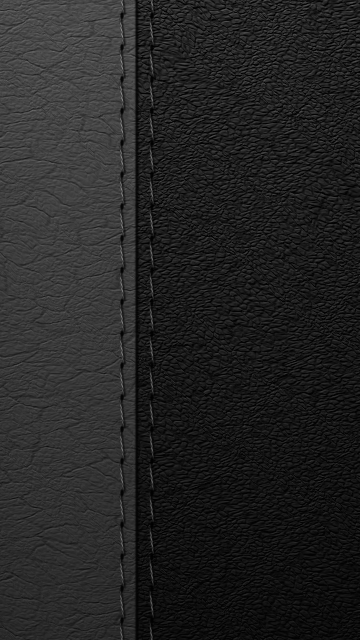
This texture is drawn by a Shadertoy shader. Its source:

```glsl
const float SEAM_X = 0.378;
const vec2 STITCH_X = vec2(0.338, 0.421);
const float STITCH_PERIOD = 0.0884;
const float STITCH_PHASE = 0.055;
const float STITCH_LEAN = 0.009;
const float THREAD_RADIUS = 0.0031;
const vec2 CREASE_SCALE = vec2(9.0, 25.0);
const vec2 WRINKLE_SCALE = vec2(20.0, 47.0);
const vec2 PEBBLE_SCALE = vec2(50.0, 86.0);
const vec2 GRAIN_SCALE = vec2(100.0, 140.0);
const float RELIEF_STEP = 0.0034;
const vec3 PALE_RELIEF = vec3(0.070, 0.034, 0.056);
const vec3 DARK_RELIEF = vec3(0.050, 0.066, 0.092);

vec2 hash2(vec2 p) {
    vec3 q = fract(vec3(p.xyx) * vec3(0.1031, 0.103, 0.0973));
    q += dot(q, q.yzx + 33.33);
    return fract((q.xx + q.yz) * q.zy);
}

// Distances to the two nearest cell centres
vec2 cellular(vec2 p) {
    vec2 cell = floor(p), local = fract(p);
    vec2 near = vec2(8.0);
    for (int y = -1; y <= 1; y++) {
        for (int x = -1; x <= 1; x++) {
            vec2 o = vec2(x, y);
            float d = length(o + hash2(cell + o) - local);
            near = vec2(min(near.x, d), min(near.y, max(near.x, d)));
        }
    }
    return near;
}

float cellGap(vec2 p) {
    vec2 near = cellular(p);
    return near.y - near.x;
}

// Layered sines bend the grain so that the creases wander
vec2 warp(vec2 p) {
    vec2 w = vec2(0.0);
    float amp = 0.015, freq = 11.0;
    for (int i = 0; i < 6; i++) {
        vec2 q = mat2(0.8, 0.6, -0.6, 0.8) * (p + w) + float(i);
        w += amp * sin(freq * q.yx * vec2(1.3, 0.9) + vec2(1.7, 4.1) * float(i));
        amp *= 0.54;
        freq *= 2.1;
    }
    return p + w * vec2(1.0, 0.8);
}

// Where furrows run deep; elsewhere they fade
float patches(vec2 p) {
    float s = sin(p.x * 23.0 + 2.0 * sin(p.y * 19.0)) + sin(p.y * 47.0 + 2.5 * sin(p.x * 17.0));
    return smoothstep(-1.6, 1.4, s);
}

// x: long creases and wrinkles, y: small pebbles, z: pore grain
vec3 leatherHeight(vec2 p) {
    vec2 q = warp(p);
    float deep = patches(q);
    float crease = 1.0 - smoothstep(0.0, 0.17, cellGap(q * CREASE_SCALE));
    float wrinkle = 1.0 - smoothstep(0.0, 0.3, cellGap(q * WRINKLE_SCALE + 3.0));
    float furrow = max(crease * mix(0.3, 1.0, deep), wrinkle * mix(0.6, 0.15, deep));
    float pebble = smoothstep(0.0, 0.5, cellGap(q * PEBBLE_SCALE + 7.0));
    float grain = 1.0 - cellular(q * GRAIN_SCALE + 19.0).x;
    return vec3(1.0 - furrow, pebble, grain);
}

float segmentDistance(vec2 p, vec2 a, vec2 b) {
    vec2 d = b - a;
    return length(p - a - d * clamp(dot(p - a, d) / dot(d, d), 0.0, 1.0));
}

// Adds one column of leaning thread with a dark hole at each end
float addStitches(float shade, vec2 p, float column, float brightness, float px) {
    float t = (p.y - STITCH_PHASE) / STITCH_PERIOD;
    float along = (fract(t + 0.5) - 0.5) * STITCH_PERIOD;
    vec2 q = vec2(p.x - column, (fract(t) - 0.5) * STITCH_PERIOD);
    float reach = 0.41 * STITCH_PERIOD;
    vec2 top = vec2(-0.5 * STITCH_LEAN, reach);
    vec2 bottom = vec2(0.5 * STITCH_LEAN, -reach);
    float d = segmentDistance(q, top, bottom);
    float shadow = segmentDistance(q - vec2(0.003, -0.002), top, bottom);
    shade *= mix(0.4, 1.0, smoothstep(0.0, 0.008, shadow));

    float hole = length(vec2(q.x - 0.001, along) * vec2(1.0, 0.5));
    shade *= mix(0.08, 1.0, smoothstep(0.0025, 0.0065, hole));

    float radius = THREAD_RADIUS * max(1.0 - 0.5 * pow(abs(q.y) / reach, 3.0), 0.3);
    float body = 1.0 - smoothstep(radius - px, radius + 0.5 * px, d);
    float twist = 0.76 + 0.24 * sin(q.y * 500.0 + q.x * 900.0);
    float fade = mix(0.6, 1.0, smoothstep(1.0, 0.3, abs(q.y) / reach));
    return mix(shade, brightness * twist * fade, body * 0.95);
}

void mainImage(out vec4 fragColor, in vec2 fragCoord) {
    vec2 uv = fragCoord / iResolution.xy;
    vec2 p = fragCoord / iResolution.x;
    float px = 1.0 / iResolution.x;
    float isRight = smoothstep(-px, px, p.x - SEAM_X);

    // Relief lit from above
    vec3 height = leatherHeight(p);
    vec3 slope = height - leatherHeight(p + RELIEF_STEP * vec2(-0.4, 1.0));

    // Pale panel: long soft creases over fine pores
    float pale = mix(0.158, 0.292, uv.y);
    pale *= 1.0 + 0.04 * sin(uv.x * 8.0);
    pale *= 1.0 - 0.15 * (1.0 - height.x);
    pale += dot(slope, PALE_RELIEF) * mix(0.8, 1.2, uv.y);

    // Dark panel: crisp pebbles with bright rims
    float dark = mix(0.052, 0.156, uv.y);
    dark *= 1.0 - 0.1 * smoothstep(0.75, 1.0, uv.x);
    dark *= 1.0 - 0.3 * (1.0 - height.x);
    dark *= 0.78 + 0.38 * height.y;
    dark += dot(slope, DARK_RELIEF) * mix(0.55, 1.25, uv.y);

    // Folded edge and the shadow it casts
    float edge = p.x - SEAM_X;
    pale *= 1.0 + 0.06 * smoothstep(-0.03, -0.012, edge);
    pale *= 1.0 - 0.5 * smoothstep(-0.006, 0.0, edge);
    dark *= mix(0.1, 1.0, smoothstep(0.001, 0.011, edge));
    float shade = mix(pale, max(dark, 0.01), isRight);

    shade = addStitches(shade, p, STITCH_X.x, mix(0.44, 0.58, uv.y), px);
    shade = addStitches(shade, p, STITCH_X.y, mix(0.37, 0.50, uv.y), px);
    fragColor = vec4(vec3(clamp(shade, 0.0, 1.0)), 1.0);
}
```
